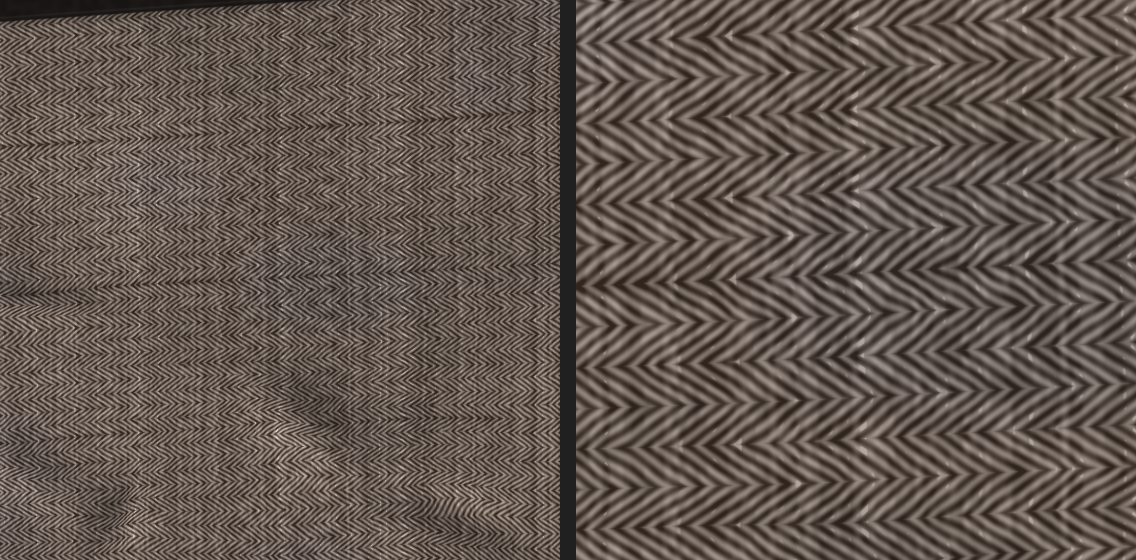
Left, the full canvas; right, a detail of the centre.
A WebGL 1 fragment shader for this texture:

```glsl
precision highp float;
// Brown herringbone cloth: about 78 twill stripes across and 21 zigzags down,
// drawn as a sine stripe sheared by a triangle wave in gently tilted cloth space.
// Noise adds thread beads, uneven yarn and soft folds; a dark hem crosses the top left.

uniform vec2 u_resolution;

float hash(vec2 p) {
    vec3 q = fract(p.xyx * vec3(0.1031, 0.1030, 0.0973));
    q += dot(q, q.yzx + 33.33);
    return fract((q.x + q.y) * q.z);
}

float noise(vec2 p) {
    vec2 i = floor(p), f = fract(p);
    f = f * f * (3.0 - 2.0 * f);
    return mix(mix(hash(i), hash(i + vec2(1.0, 0.0)), f.x),
               mix(hash(i + vec2(0.0, 1.0)), hash(i + 1.0), f.x), f.y);
}

float fbm(vec2 p) {
    float sum = 0.0, gain = 0.5;
    for (int i = 0; i < 4; i++) {
        sum += gain * noise(p);
        p = p * 2.03 + 17.1;
        gain *= 0.5;
    }
    return sum;
}

// Crease along a direction: positive (lit) on one side, negative (shaded) on the other
float crease(vec2 p, vec2 center, float angle, vec2 size) {
    float c = cos(angle), s = sin(angle);
    p -= center;
    vec2 q = vec2(c * p.x + s * p.y, c * p.y - s * p.x) / size;
    return 2.3 * q.y * exp(-dot(q, q));
}

void main() {
    vec2 uv = gl_FragCoord.xy / u_resolution;
    vec2 p = vec2(uv.x, 1.0 - uv.y);   // y runs down the cloth
    float pixel = 1.0 / min(u_resolution.x, u_resolution.y);

    // Folds, mostly in the lower part
    float folds = crease(p, vec2(0.54, 0.76), 0.75, vec2(0.11, 0.055))
                + crease(p, vec2(0.22, 0.925), -1.15, vec2(0.06, 0.04))
                - crease(p, vec2(0.82, 0.915), 0.35, vec2(0.11, 0.04))
                + 0.7 * crease(p, vec2(0.02, 0.54), 0.15, vec2(0.16, 0.035))
                + 0.6 * crease(p, vec2(0.04, 0.84), 0.6, vec2(0.12, 0.045));

    // Cloth space: bands rise to the right, less so near the bottom
    float slack = smoothstep(0.35, 1.0, p.y);
    float row = p.y + 0.066 * (1.0 - 0.6 * p.y * p.y) * p.x
              + (0.006 + 0.018 * slack) * (noise(p * vec2(4.0, 5.0) + 3.0) - 0.5)
              + 0.006 * folds;
    float column = p.x + 0.012 * (noise(p * 5.0 + 40.0) - 0.5) + 0.006 * folds;

    // Twill stripes bent into chevrons
    float zigzag = row * 21.0;
    float bend = abs(fract(zigzag) * 2.0 - 1.0);
    float phase = column * 78.0 + 2.75 * bend
                + 0.35 * (noise(vec2(column * 60.0, row * 42.0)) - 0.5);
    float detail = 1.0 - smoothstep(0.35, 0.7, 140.0 * pixel);
    float stripe = sin(6.2832 * phase) * detail;

    // Thread beads along each stripe, uneven yarn and a few bright specks
    float bead = (noise(vec2(column * 240.0, phase * 1.3)) - 0.5) * detail;
    float yarn = noise(vec2(column * 90.0, row * 75.0) + 9.0) - 0.5;
    float speck = smoothstep(0.82, 0.98, noise(vec2(column * 200.0, phase) + 60.0)) * detail;
    float tone = 0.45 + 0.33 * stripe + 0.34 * bead + 0.14 * yarn
               + 0.4 * speck * smoothstep(-0.2, 0.8, stripe);

    // Darker lines at band edges, with faint uneven seams every 5.5 zigzags
    float edge = 0.25 - abs(fract(zigzag * 2.0) - 0.5) * 0.5;
    edge = 0.25 - edge;
    edge = 0.25 - edge;
    tone -= 0.06 * exp(-edge * edge * 300.0);
    float seam = 2.75 - abs(mod(zigzag, 5.5) - 2.75);
    tone -= 0.24 * exp(-seam * seam * 130.0) * noise(p * vec2(9.0, 4.0)) * (1.0 - 0.6 * slack);

    vec3 darkYarn = vec3(0.195, 0.15, 0.12);
    vec3 lightYarn = vec3(0.68, 0.63, 0.595);
    vec3 color = mix(darkYarn, lightYarn, clamp(tone, 0.0, 1.1));

    // Broad light and shade, with a faint cool tint in patches
    float shade = 1.0 + 0.24 * (fbm(p * vec2(4.0, 7.0) + 5.0) - 0.47) + 0.2 * folds;
    color *= shade;
    float cool = smoothstep(0.5, 0.8, noise(p * vec2(3.5, 6.0) + 21.0));
    color += cool * vec3(-0.008, -0.003, 0.008);

    // Dark hem with a faint stitched ridge and a soft shadow below it
    float below = p.y - 0.039 + 0.068 * p.x;
    color *= 1.0 - 0.3 * exp(-max(below, 0.0) * 130.0);
    float ridgeOffset = (below + 0.007) / 0.002;
    float ridge = exp(-ridgeOffset * ridgeOffset);
    vec3 hem = vec3(0.10, 0.085, 0.08) + 0.04 * ridge + 0.025 * yarn;
    color = mix(hem, color, smoothstep(-pixel, pixel, below));

    gl_FragColor = vec4(clamp(color, 0.0, 1.0), 1.0);
}
```
